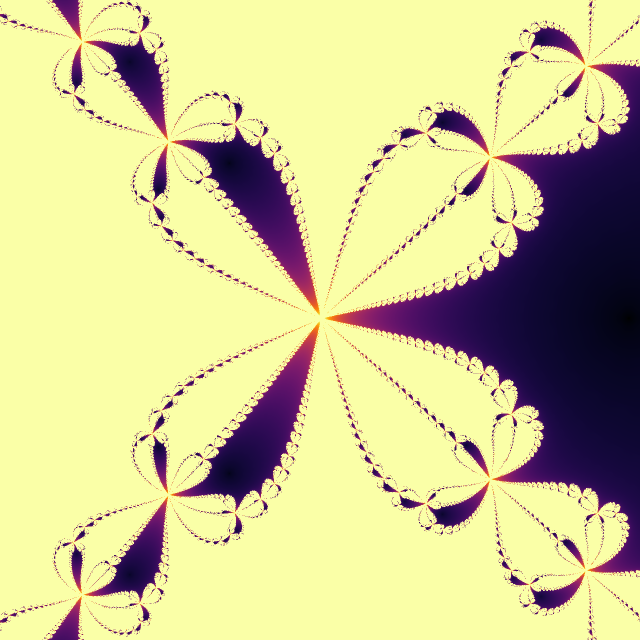
Write a Shadertoy shader that draws this background.

```glsl
const float POWER = 4.127;

// Dark violet to orange to pale yellow, for t in 0..1
vec3 heat(float t) {
    vec3 c = vec3(25.1311, -12.2427, -23.0703);
    c = c * t + vec3(-71.3194, 32.6261, 73.2095);
    c = c * t + vec3(77.1629, -33.4024, -81.8073);
    c = c * t + vec3(-41.7040, 17.4364, 44.3541);
    c = c * t + vec3(11.6025, -3.9729, -15.9424);
    c = c * t + vec3(0.1065, 0.5640, 3.9327);
    return clamp(c * t + vec3(0.0002, 0.0017, -0.0195), 0.0, 1.0);
}

// Principal branch of z^p
vec2 complexPow(vec2 z, float p) {
    float angle = p * atan(z.y, z.x);
    return pow(max(length(z), 1e-5), p) * vec2(cos(angle), sin(angle));
}

// Newton's method on z^POWER - 1: smooth time to reach the root at 1,
// or 1.0 for points that settle elsewhere
float escapeToOne(vec2 z) {
    const float steps = 50.0;
    const float tolerance = 1e-3;
    for (float i = 0.0; i < steps; i++) {
        float d = length(z - vec2(1.0, 0.0));
        if (d < tolerance) {
            float fraction = log2(log(tolerance) / log(max(d, 1e-9)));
            return max(i + fraction, 0.0) / steps;
        }
        vec2 newtonStep = (z - complexPow(z, 1.0 - POWER)) / POWER;
        if (length(newtonStep) < 1e-4) break;
        z -= newtonStep;
    }
    return 1.0;
}

void mainImage(out vec4 fragColor, in vec2 fragCoord) {
    float size = min(iResolution.x, iResolution.y);
    vec3 color = vec3(0.0);

    // Average a 2 x 2 grid of samples in each pixel
    for (int k = 0; k < 4; k++) {
        vec2 offset = (vec2(k & 1, k >> 1) - 0.5) * 0.5;
        vec2 uv = (fragCoord + offset - 0.5 * iResolution.xy) / size;
        vec2 z = (uv - vec2(0.002, 0.0026)) * 2.081;
        color += heat(escapeToOne(z));
    }
    fragColor = vec4(color / 4.0, 1.0);
}
```
